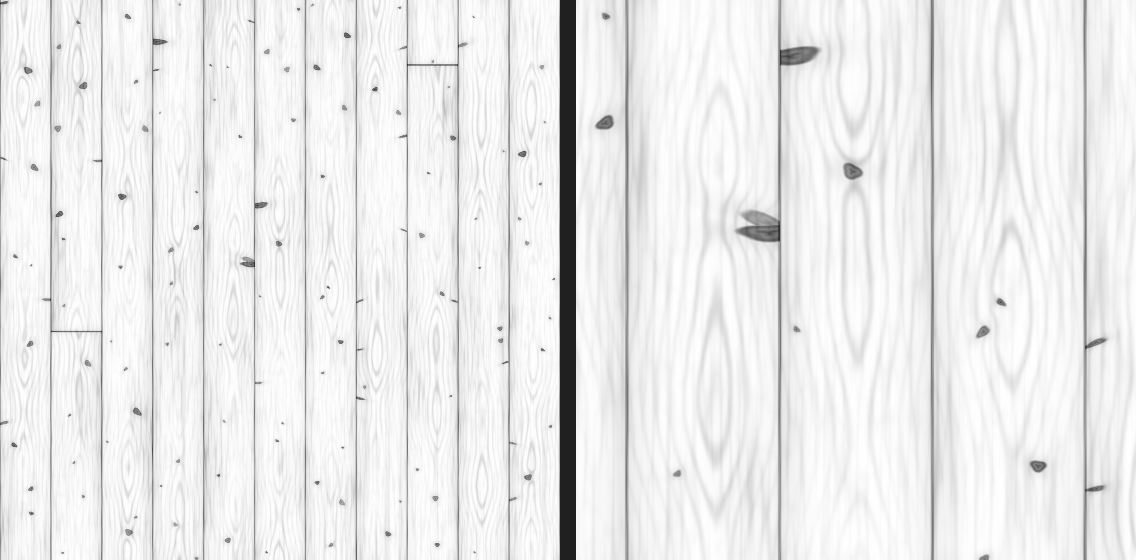
Left, the full canvas; right, a detail of the centre.
A three.js fragment shader for this texture:

```glsl
varying vec2 vUv;

vec2 hash2(vec2 p) {
  return fract(sin(vec2(dot(p, vec2(127.1, 311.7)), dot(p, vec2(269.5, 183.3)))) * 43758.55);
}

// Distance to the nearest scattered point
float cells(vec2 p) {
  vec2 cell = floor(p);
  float nearest = 4.0;
  for (int j = -1; j <= 1; j++) {
    for (int i = -1; i <= 1; i++) {
      vec2 c = cell + vec2(float(i), float(j));
      vec2 d = c + hash2(c) - p;
      nearest = min(nearest, dot(d, d));
    }
  }
  return sqrt(nearest);
}

// Layered warped sines, roughly -1 to 1
float waves(vec2 p) {
  float sum = 0.0, amp = 0.6;
  for (int i = 0; i < 4; i++) {
    sum += amp * sin(p.x + 1.7 * sin(p.y)) * sin(p.y + 1.3 * sin(p.x + 2.0));
    p = mat2(1.6, 1.2, -1.2, 1.6) * p + 3.7;
    amp *= 0.55;
  }
  return sum;
}

// Knots of one board: x is darkness, y is how far they bend the grain
vec2 knots(float across, float y, float board) {
  vec2 result = vec2(0.0);
  float row = floor(y * 17.0);
  for (int j = -1; j <= 1; j++) {
    vec2 id = vec2(board * 3.1 + 5.0, row + float(j));
    vec2 place = hash2(id), kind = hash2(id + 41.3), shape = hash2(id + 87.9);
    if (kind.x > 0.72) continue;
    float sideKnot = step(kind.x, 0.13);
    float size = mix(0.0017, 0.0062, pow(kind.y, 2.2));
    float center = mix((place.x - 0.5) * 0.8, sign(place.x - 0.5) * 0.43, sideKnot);
    vec2 d = vec2((across - center) / 11.0, y - (id.y + place.y) / 17.0);
    d.y += d.x * (shape.x - 0.5) * 0.9;
    d /= size * mix(vec2(1.0 + 0.4 * shape.y, 1.0), vec2(3.2, 0.9), sideKnot);
    float r = length(d) + 0.12 * sin(3.0 * atan(d.y, d.x + 0.001) + shape.x * 6.0);
    float soft = 0.0009 / size;
    float body = 1.0 - smoothstep(1.0 - soft, 1.0 + soft, r);
    float rim = exp(-pow((r - 0.8) * 3.5, 2.0));
    float core = exp(-r * r * 7.0);
    float dark = body * (0.25 + 0.2 * rim + 0.25 * core) * (0.65 + 0.5 * shape.y);
    dark += 0.09 * exp(-r * r * 0.3);
    result.x = max(result.x, dark);
    result.y += exp(-dot(d, d) * 0.16) * size * 150.0;
  }
  return result;
}

void main() {
  // Eleven boards, two of them with an end joint
  float column = min(floor(vUv.x * 11.0), 10.0);
  float across = vUv.x * 11.0 - column - 0.5;
  float y = vUv.y;
  float jointY = column == 1.0 ? 0.408 : (column == 8.0 ? 0.884 : -1.0);
  float board = column + (jointY > 0.0 && y > jointY ? 17.0 : 0.0);
  vec2 seed = hash2(vec2(board, 7.3));
  vec2 offset = seed * 40.0 + board;
  vec2 knot = knots(across, y, board);

  // Broad stains and long streaks
  float stain = smoothstep(0.0, 0.9, waves(vec2(across * 2.2, y * 5.0) + offset));
  float streak = smoothstep(0.1, 0.9, waves(vec2(across * 13.0, y * 2.5) + offset.yx));
  float side = abs(across) * 2.0;
  float lean = 0.6 + (seed.x - 0.5) * sign(across);
  float sideShade = smoothstep(0.45, 1.0, side) * lean * (0.65 + 0.5 * waves(vec2(across, y * 7.0) + offset));

  // Fine fibres
  float fibre = smoothstep(0.3, 0.95, cells(vec2(vUv.x * 250.0, y * 16.0 + board)));
  float speck = smoothstep(0.4, 1.0, cells(vec2(vUv.x * 170.0, y * 60.0 + board)));

  // Nested oval figure in the middle, straight grain toward the sides
  float heart = across - (seed.y - 0.5) * 0.25 - 0.025 * sin(y * 9.0 + offset.x);
  float height = 11.0 * sqrt(heart * heart + 0.004);
  height += 0.85 * sin(y * 17.0 + offset.y) + 0.5 * sin(y * 39.0 + offset.x);
  height += 0.12 * waves(vec2(across * 7.0, y * 30.0) + offset) + knot.y;
  float ring = pow(0.5 + 0.5 * sin(height * 6.2832), 3.0);
  float figure = 0.035 + 0.085 * exp(-heart * heart * 45.0);
  figure *= 0.65 + 0.5 * sin(y * 11.0 + offset.x * 3.0);

  float shade = 0.997;
  shade -= 0.06 * stain * (0.5 + fibre) + 0.055 * streak;
  shade -= 0.15 * max(sideShade, 0.0) * (0.65 + 0.6 * fibre);
  shade -= 0.045 * fibre + 0.02 * speck + max(figure, 0.0) * ring;
  shade -= knot.x;

  // Dark seams between boards and at the end joints
  float pixel = fwidth(vUv.x);
  float seam = (0.5 - abs(across)) / 11.0;
  float seamLine = 1.0 - smoothstep(0.0004, 0.0011 + pixel * 0.6, seam);
  float wear = 0.8 + 0.25 * sin(y * 23.0 + column * 2.0) * sin(y * 61.0 + column);
  shade -= 0.38 * seamLine * wear + 0.07 * exp(-seam * 400.0);
  float joint = abs(y - jointY);
  shade -= 0.45 * (1.0 - smoothstep(0.0004, 0.0011 + pixel * 0.6, joint)) + 0.08 * exp(-joint * 220.0);

  gl_FragColor = vec4(vec3(clamp(shade, 0.2, 1.0)), 1.0);
}
```
